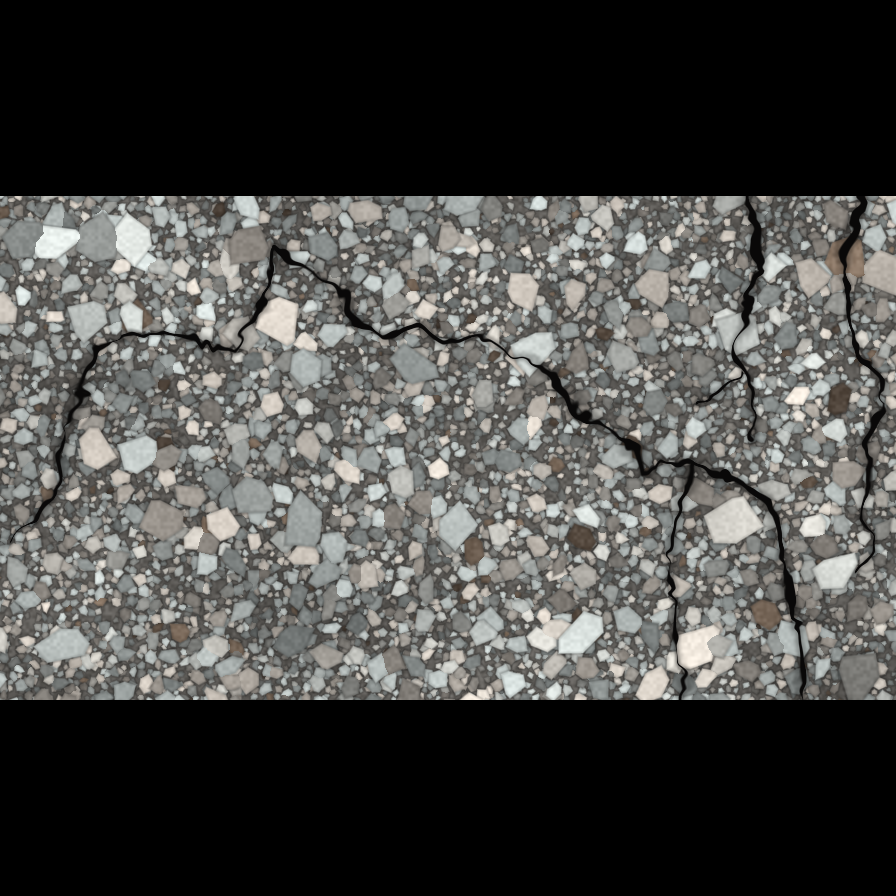
Write a WebGL 2 fragment shader that draws this texture.

```glsl
#version 300 es
precision highp float;

uniform vec2 u_resolution;
out vec4 fragColor;

const float TAU = 6.2832;
const float BAND_HALF_HEIGHT = 0.28125;
const vec3 WARM = vec3(1.04, 1.0, 0.95);
const vec3 COOL = vec3(0.97, 1.01, 1.0);
const vec3 RUST = vec3(0.64, 0.53, 0.46);

float hash(vec3 p) {
    p = fract(p * 0.1031);
    p += dot(p, p.zyx + 31.32);
    return fract((p.x + p.y) * p.z);
}

float noise(vec2 p, float seed) {
    vec2 i = floor(p), f = fract(p);
    f = f * f * (3.0 - 2.0 * f);
    float low = mix(hash(vec3(i, seed)), hash(vec3(i + vec2(1, 0), seed)), f.x);
    float high = mix(hash(vec3(i + vec2(0, 1), seed)), hash(vec3(i + 1.0, seed)), f.x);
    return mix(low, high, f.y);
}

// Irregular convex polygon cut by six jittered half planes
float chip(vec2 p, float radius, vec2 id, float seed) {
    float turn = hash(vec3(id, seed + 5.0)) * TAU;
    p = mat2(cos(turn), sin(turn), -sin(turn), cos(turn)) * p;
    p.x *= mix(0.65, 1.1, hash(vec3(id, seed + 6.0)));
    float d = -1.0;
    for (int k = 0; k < 6; k++) {
        float side = float(k);
        float angle = (side + 0.75 * hash(vec3(id, seed + 10.0 + side))) * TAU / 6.0;
        float reach = radius * mix(0.68, 1.12, hash(vec3(id, seed + 20.0 + side)));
        d = max(d, dot(p, vec2(cos(angle), sin(angle))) - reach);
    }
    return d;
}

vec3 stoneColor(vec2 id, float seed, float lift) {
    float tone = mix(0.40, 0.83, hash(vec3(id, seed + 30.0))) + lift;
    float tint = hash(vec3(id, seed + 31.0));
    vec3 color = tone * mix(WARM, COOL, smoothstep(0.1, 0.7, tint));
    return tint > 0.975 ? color * RUST : color;
}

// Colour of the nearest stone in rgb, its signed distance in a
vec4 stones(vec2 p, float cell, float fill, float seed, float lift) {
    vec2 q = p / cell, base = floor(q), nearest = base;
    float d = 2.0;
    for (int y = -1; y <= 1; y++)
    for (int x = -1; x <= 1; x++) {
        vec2 id = base + vec2(x, y);
        if (hash(vec3(id, seed)) > fill) continue;
        vec2 jitter = vec2(hash(vec3(id, seed + 1.0)), hash(vec3(id, seed + 2.0))) - 0.5;
        float radius = mix(0.27, 0.54, hash(vec3(id, seed + 3.0)));
        float dist = chip(q - id - 0.5 - 0.7 * jitter, radius, id, seed);
        if (dist < d) { d = dist; nearest = id; }
    }
    return vec4(stoneColor(nearest, seed, lift), d * cell);
}

float segment(vec2 p, vec2 a, vec2 b) {
    vec2 ab = b - a;
    return length(p - a - ab * clamp(dot(p - a, ab) / dot(ab, ab), 0.0, 1.0));
}

float path(vec2 p, vec2 a, vec2 b, vec2 c, vec2 d) {
    return min(segment(p, a, b), min(segment(p, b, c), segment(p, c, d)));
}

// Signed distance to the branching cracks
float cracks(vec2 p) {
    p += 0.022 * (vec2(noise(p * 28.0, 1.0), noise(p * 28.0, 2.0)) - 0.5);
    p += 0.009 * (vec2(noise(p * 95.0, 3.0), noise(p * 95.0, 4.0)) - 0.5);
    vec2 fork = vec2(0.775, 0.49), bend = vec2(0.59, 0.60), crest = vec2(0.31, 0.72);
    float wide = path(p, crest, vec2(0.43, 0.63), vec2(0.50, 0.625), bend);
    wide = min(wide, path(p, bend, vec2(0.69, 0.52), vec2(0.71, 0.48), fork));
    wide = min(wide, path(p, fork, vec2(0.86, 0.44), vec2(0.88, 0.35), vec2(0.90, 0.20)));
    wide = min(wide, path(p, vec2(0.833, 0.80), vec2(0.85, 0.70), vec2(0.828, 0.62), vec2(0.845, 0.51)));
    wide = min(wide, path(p, vec2(0.957, 0.80), vec2(0.94, 0.69), vec2(0.976, 0.58), vec2(0.965, 0.36)));
    float thin = path(p, fork, vec2(0.75, 0.39), vec2(0.755, 0.30), vec2(0.763, 0.20));
    thin = min(thin, path(p, crest, vec2(0.27, 0.615), vec2(0.18, 0.63), vec2(0.10, 0.61)));
    thin = min(thin, path(p, vec2(0.10, 0.61), vec2(0.07, 0.50), vec2(0.06, 0.44), vec2(0.01, 0.40)));
    thin = min(thin, segment(p, vec2(0.828, 0.58), vec2(0.78, 0.55)));
    float width = mix(0.0004, 0.0052, noise(p * 40.0, 5.0));
    return min(wide - width, thin - 0.65 * width);
}

void main() {
    vec2 p = gl_FragCoord.xy / u_resolution.y;
    float pixel = 1.0 / u_resolution.y;
    float soft = max(0.0011, 0.6 * pixel);

    // Dark binder
    float grain = noise(p * 260.0, 6.0) - 0.5;
    vec3 color = vec3(0.365, 0.355, 0.34) + 0.13 * grain;

    // Stones from fine grit up to coarse chips
    for (int i = 0; i < 4; i++) {
        float level = float(i);
        float cell = 0.009 * pow(1.7, level);
        vec4 stone = stones(p + 0.37 * level, cell, 0.85 - 0.23 * level, 50.0 * level, 0.02 * level);
        float rim = smoothstep(0.0, -0.0035, stone.a);
        vec3 face = stone.rgb * mix(0.9, 1.03, rim) + 0.09 * grain;
        color *= mix(0.80, 1.0, smoothstep(0.0, 0.003, stone.a));
        color = mix(color, face, smoothstep(soft, -soft, stone.a));
    }

    // Uneven wear, then cracks with dusty borders
    color *= mix(0.88, 1.1, noise(p * 9.0, 7.0));
    float crack = cracks(p);
    color *= mix(0.72, 1.0, smoothstep(0.0, 0.009, crack));
    color = mix(color, vec3(0.035, 0.032, 0.03), smoothstep(soft, -soft, crack));

    // Horizontal band on black
    float edge = abs(p.y - 0.5) - BAND_HALF_HEIGHT;
    color *= smoothstep(0.5 * pixel, -0.5 * pixel, edge);
    fragColor = vec4(color, 1.0);
}
```
